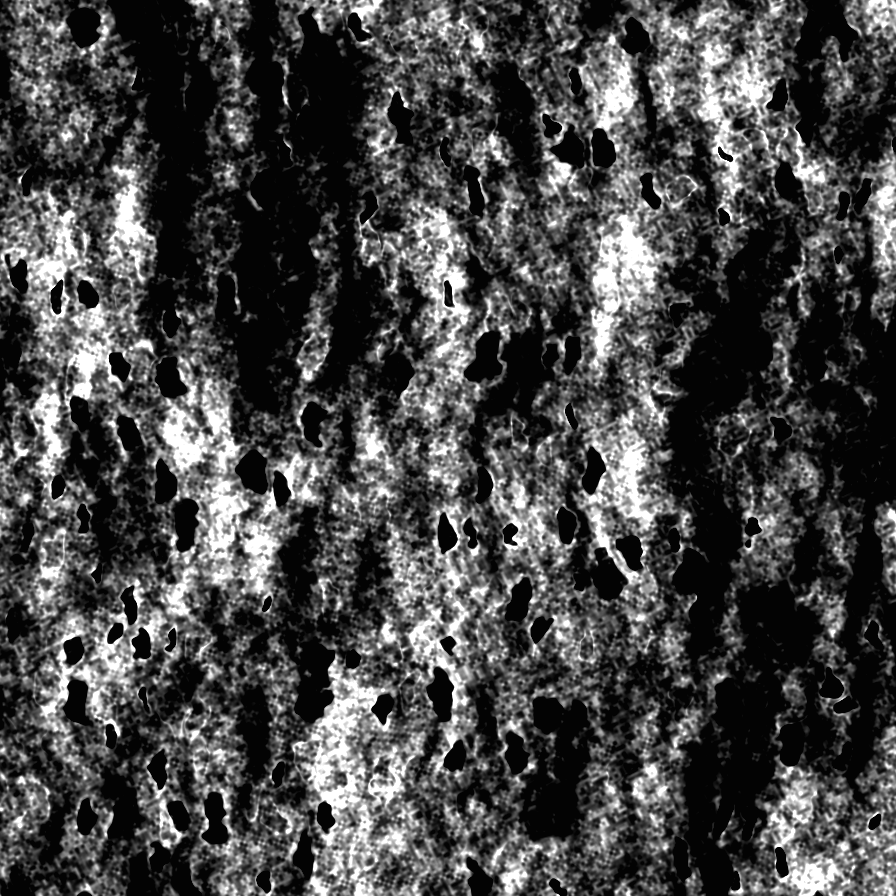
A Shadertoy shader for this texture:

```glsl
float hash(vec2 p) {
    return fract(sin(dot(p, vec2(127.1, 311.7))) * 43758.5453);
}

// Value noise scaled to zero mean and unit deviation
float noise(vec2 p) {
    vec2 i = floor(p), f = fract(p);
    f = f * f * (3.0 - 2.0 * f);
    float low = mix(hash(i), hash(i + vec2(1, 0)), f.x);
    float high = mix(hash(i + vec2(0, 1)), hash(i + vec2(1, 1)), f.x);
    return (mix(low, high, f.y) - 0.5) * 4.66;
}

mat2 rotation(float a) {
    return mat2(cos(a), sin(a), -sin(a), cos(a));
}

// Scattered upright ellipses: dark holes with bright rims, and outlined cell bodies
float cells(vec2 p) {
    vec2 g = p * vec2(27.0, 16.0);
    g.y += 0.5 * mod(floor(g.x), 2.0) * 0.0 + 3.0;
    vec2 home = floor(g);
    float sum = 0.0;
    for (int y = -1; y <= 1; y++)
    for (int x = -1; x <= 1; x++) {
        vec2 id = home + vec2(x, y);
        vec2 center = id + 0.15 + 0.7 * vec2(hash(id + 3.1), hash(id + 17.7));
        float kind = hash(id + 41.3), size = hash(id + 59.9);
        vec2 offset = rotation(0.5 * (hash(id + 71.3) - 0.5)) * (g - center);
        if (kind < 0.32) {
            float d = length(offset / mix(vec2(0.14, 0.17), vec2(0.36, 0.42), size)) - 1.0;
            sum -= 2.8 * smoothstep(0.12, -0.12, d);
            sum += 0.7 * exp(-18.0 * (d - 0.3) * (d - 0.3));
        } else if (kind < 0.72) {
            float d = length(offset / mix(vec2(0.25, 0.3), vec2(0.42, 0.5), size)) - 1.0;
            sum += mix(0.3, 1.2, hash(id + 83.7)) * exp(-25.0 * d * d);
            sum += 0.25 * smoothstep(0.1, -0.1, d);
        }
    }
    return sum;
}

void mainImage(out vec4 fragColor, in vec2 fragCoord) {
    vec2 p = fragCoord / iResolution.y;

    // Ragged outlines and gently wandering strands
    vec2 q = p + 0.0035 * vec2(noise(p * 48.0), noise(p * 44.0 + 31.0));
    q += 0.0015 * vec2(noise(p * 120.0 + 7.0), noise(p * 115.0 + 53.0));
    q.x += 0.007 * noise(p * vec2(7.0, 9.0) + 13.0);

    // Broad patches, vertical strands and clumps
    float patches = noise(q * vec2(10.0, 4.5) + 5.0);
    float strands = 0.8 * noise(q * vec2(40.0, 10.0) + 23.0)
                  + 0.6 * noise(q * vec2(24.0, 8.0) + 67.0);
    float clumps = noise(q * vec2(75.0, 36.0) + 91.0);
    float level = 0.12 + 0.42 * patches + 0.5 * strands + 0.38 * clumps;

    // Empty gaps between the strands
    level -= 0.8 * smoothstep(-0.35, -0.9, 0.5 * patches + 0.75 * strands + 0.25 * clumps);
    level += cells(q);

    // Fine speckle
    level += 0.3 * noise(rotation(0.6) * p * 125.0 + 37.0);
    level += 0.4 * noise(rotation(1.1) * p * 270.0 + 11.0);

    // Tone curve with a long bright tail
    level = max(level, -1.7);
    float grey = 0.13 + 0.25 * level + 0.07 * level * level;
    fragColor = vec4(vec3(clamp(grey, 0.012, 1.0)), 1.0);
}
```
